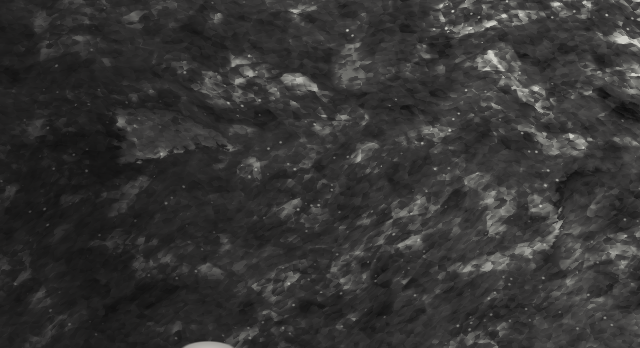
This texture is drawn by a Shadertoy shader. Its source:

```glsl
// A dim, wet coal face: dark matte rock with glossy, fractured patches.
// Soft cellular noise is stacked into tilted strata, lit from the upper right,
// then topped with a pale seam plate, a boulder, sparkles and a pebble.

vec2 hash2(vec2 p) {
    vec3 a = fract(p.xyx * vec3(0.1031, 0.1030, 0.0973));
    a += dot(a, a.yzx + 33.33);
    return fract((a.xx + a.yz) * a.zy);
}

mat2 rotation(float angle) {
    float c = cos(angle), s = sin(angle);
    return mat2(c, -s, s, c);
}

// Cellular noise: each cell is a tilted facet with its own tone, about -0.5 to 0.5
float facets(vec2 p) {
    vec2 cell = floor(p);
    float total = 0.0, weights = 0.0;
    for (int y = -1; y <= 1; y++)
    for (int x = -1; x <= 1; x++) {
        vec2 id = cell + vec2(x, y);
        vec2 r = hash2(id + 50.0);
        vec2 d = p - id - r;
        float tone = fract(r.x * 7.3 + r.y * 13.1) - 0.5;
        float w = exp(-26.0 * dot(d, d));
        total += w * (tone + 1.2 * dot(d, r.yx - 0.5));
        weights += w;
    }
    return total / weights;
}

// Layers of elongated facets running along one bedding direction
float strata(vec2 p, float angle) {
    p = rotation(angle) * p * vec2(0.62, 1.0);
    float sum = 0.0, amp = 0.32, freq = 7.0;
    for (int i = 0; i < 5; i++) {
        sum += amp * facets(p * freq + float(i) * 17.3);
        p = rotation(0.13) * p;
        freq *= 1.87;
        amp *= 0.94;
    }
    return sum;
}

// Tiny flecks of uneven size; a larger share keeps more of them
float sparkles(vec2 p, float share) {
    vec2 g = p * vec2(52.0, 64.0), id = floor(g);
    vec2 pick = hash2(id + 31.0);
    float d = length(g - id - 0.3 - 0.4 * hash2(id + 7.0));
    return step(1.0 - share, pick.x) * pick.y * (1.0 - smoothstep(0.05, 0.15 + 0.2 * pick.y, d));
}

void mainImage(out vec4 fragColor, in vec2 fragCoord) {
    vec2 uv = fragCoord / iResolution.xy;
    vec2 p = fragCoord / iResolution.y;

    // Layered sines bend the beds
    vec2 q = p + 0.018 * sin(p.yx * vec2(8.0, 6.0) + vec2(1.0, 2.5))
               + 0.006 * sin(p.yx * vec2(27.0, 21.0));

    // Lower beds climb to the right, upper beds lie nearly flat
    float upper = smoothstep(0.45, 0.65, uv.y + 0.05 * sin(5.0 * p.x));
    float grain = mix(strata(q, 0.5), strata(q + 9.0, -0.08), upper);
    float glint = smoothstep(-0.08, 0.42, grain);

    // Broad light and matte rock with small bright chips
    float light = 0.128 + 0.112 * smoothstep(0.0, 1.0, 0.9 * uv.x + 0.25 * uv.y - 0.05);
    float value = light * (1.0 + mix(0.65, 1.1, uv.x) * grain);

    // Glossy patches, crowded at the upper right and sparse elsewhere
    vec2 bed = rotation(0.12) * q;
    vec2 away = (p - vec2(1.35, 0.85)) / vec2(0.75, 0.3);
    float wet = 0.2 + 0.25 * smoothstep(0.1, 0.6, uv.x) + 0.55 * exp(-dot(away, away));
    float area = facets(bed * vec2(4.5, 7.0)) + 0.7 * facets(bed * vec2(11.0, 18.0) + 5.0);
    float gloss = wet * smoothstep(0.05, 0.5, area + 0.12 * wet + 0.25 * grain);
    value += gloss * (0.04 + 0.42 * glint);
    value += 0.14 * wet * smoothstep(0.25, 0.5, grain);

    // Pale wedge-shaped seam plate on the left, with a shadow around it
    vec2 shade = p - vec2(0.22, 0.52);
    value *= 1.0 - 0.3 * exp(-18.0 * dot(shade, shade));
    vec2 e = q + 0.06 * grain;
    float top = 0.675 - 0.2 * (e.x - 0.34);
    float base = 0.5 + 0.26 * (e.x - 0.34);
    float plate = smoothstep(0.0, 0.012, e.y - base) * smoothstep(0.0, 0.02, top - e.y)
                * smoothstep(0.3, 0.34, e.x);
    value += plate * (0.13 + 0.3 * glint + 0.1 * grain);

    // Boulder at the right: lit body and a broken crevice on its upper left
    float rim = length((q - vec2(1.82, 0.3)) / vec2(0.25, 0.22)) - 1.0
              + 0.35 * grain + 0.08 * sin(17.0 * p.y + 6.0 * p.x);
    value += 0.035 * (1.0 - smoothstep(-0.2, 0.0, rim)) * (0.4 + glint);
    value *= 1.0 - 0.45 * exp(-350.0 * rim * rim) * smoothstep(0.18, 0.34, p.y)
                 * (1.0 - smoothstep(1.7, 1.8, p.x));

    // Mineral sparkles gather around the shiny patches
    value += sparkles(q, 0.02 + 0.09 * smoothstep(-0.1, 0.3, area)) * (0.1 + 0.5 * wet);

    // Neutral darks, slightly warm lights
    value = clamp(value, 0.06, 0.8);
    vec3 warm = mix(vec3(1.0, 0.985, 0.98), vec3(1.0, 1.0, 0.965), smoothstep(0.2, 0.45, value));
    vec3 color = value * warm;

    // White pebble cut by the lower border
    float pebble = length((p - vec2(0.598, -0.012)) / vec2(0.082, 0.032));
    color = mix(color, vec3(0.76, 0.75, 0.73) * (1.05 - 0.25 * pebble),
                1.0 - smoothstep(0.88, 1.06, pebble));

    fragColor = vec4(color, 1.0);
}
```
